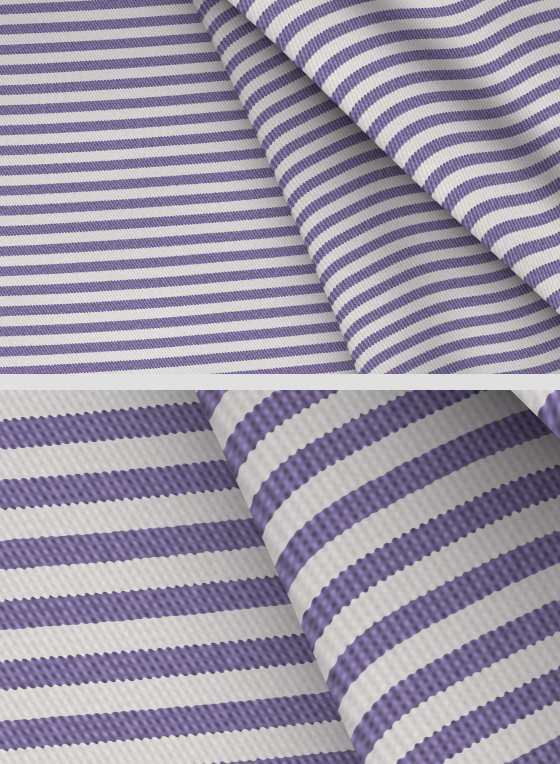
Top: the whole. Bottom: its middle third, enlarged.
This texture is drawn by a Shadertoy shader. Its source:

```glsl
const vec3 CREAM = vec3(0.868, 0.858, 0.848);
const vec3 PURPLE = vec3(0.500, 0.448, 0.615);
const vec3 SHADOW_TINT = vec3(0.96, 0.94, 1.0);
const float STRIPE_DUTY = 0.48;      // purple share of one repeat
const float FLAT_PERIOD = 0.0538;    // repeat height on each layer
const float MIDDLE_PERIOD = 0.051;
const float UPPER_PERIOD = 0.048;
const float THREAD_SIZE = 0.0080;
const float WEAVE_DEPTH = 0.27;
const float SLUB_DEPTH = 0.20;
const float EDGE_FRAY = 0.022;
const float TAU = 6.2831853;

vec2 hashGradient(vec2 cell) {
    float angle = TAU * fract(sin(dot(cell, vec2(127.1, 311.7))) * 43758.5);
    return vec2(cos(angle), sin(angle));
}

float gradientNoise(vec2 p) {
    vec2 i = floor(p), f = p - i;
    vec2 w = f * f * f * (f * (f * 6.0 - 15.0) + 10.0);
    vec2 e = vec2(1.0, 0.0);
    float a = dot(hashGradient(i), f);
    float b = dot(hashGradient(i + e.xy), f - e.xy);
    float c = dot(hashGradient(i + e.yx), f - e.yx);
    float d = dot(hashGradient(i + e.xx), f - e.xx);
    return mix(mix(a, b, w.x), mix(c, d, w.x), w.y);
}

float bump(float x, float center, float width) {
    float t = (x - center) / width;
    return exp(-t * t);
}

// Rise of a stripe as it wraps over a fold and levels out
float wrapCurve(float d, float rise, float width, float slope) {
    return rise * (1.0 - exp(-max(d, 0.0) / width)) + slope * d;
}

// Striped woven cloth; purple is centred on whole values of phase
vec3 cloth(float phase, vec2 thread, float light) {
    vec2 t = TAU * thread / THREAD_SIZE;
    float diagonal = t.x + 0.6 * t.y;
    float visible = 1.0 - smoothstep(2.5, 5.5, fwidth(diagonal));
    float weave = sin(diagonal) * (0.65 + 0.35 * sin(t.y)) * visible;

    float aa = max(fwidth(phase), 0.001) * 0.7;
    float fray = EDGE_FRAY * (weave + gradientNoise(thread * 150.0));
    float offset = abs(fract(phase + 0.5) - 0.5) + fray;
    float stripe = 1.0 - smoothstep(-aa, aa, offset - 0.5 * STRIPE_DUTY);

    float slub = gradientNoise(thread * vec2(90.0, 200.0));
    float relief = (weave * WEAVE_DEPTH + slub * SLUB_DEPTH) * mix(0.2, 1.0, stripe);
    vec3 tint = mix(SHADOW_TINT, vec3(1.0), clamp(light, 0.0, 1.0));
    return mix(CREAM, PURPLE, stripe) * tint * (1.0 + relief) * light;
}

void mainImage(out vec4 fragColor, in vec2 fragCoord) {
    vec2 p = fragCoord / iResolution.y;
    float pixel = 1.0 / iResolution.y;
    float drift = gradientNoise(p * 4.0);

    // Horizontal distances to the right of the two fold edges
    float middle = p.x - (0.957 - 0.39 * p.y - 0.055 * p.y * p.y);
    float upper = p.x - (0.605 + (1.0 - p.y) / 0.95) - 0.006 * sin(9.0 * p.y);

    // Flat sheet, its stripes lifting slightly towards the fold
    float flatY = p.y - 0.04 * p.x - 0.04 * p.x * p.x + 0.002 * drift;
    float flatLight = 0.99 - 0.10 * p.y * p.y
                    - 0.30 * exp(min(middle, 0.0) / 0.06) + 0.03 * drift;
    vec3 color = cloth(flatY / FLAT_PERIOD - 0.10, vec2(p.x, flatY), flatLight);

    // Middle fold, shaded by the upper one
    float middleY = p.y - wrapCurve(middle, 0.06, 0.06, 0.25)
                  + 0.008 * sin(16.0 * middle) + 0.004 * drift;
    float middleLight = 0.96 - 0.14 * exp(-max(middle, 0.0) / 0.012)
                      - 0.12 * bump(middle, 0.24, 0.09)
                      - 0.50 * exp(min(upper, 0.0) / 0.10) + 0.06 * drift;
    vec3 middleColor = cloth(middleY / MIDDLE_PERIOD + 0.25, vec2(p.x, middleY), middleLight);
    color = mix(color, middleColor, smoothstep(-pixel, pixel, middle));

    // Upper fold with a valley behind its crest
    float valley = bump(p.x + 0.45 * p.y, 1.65, 0.13);
    float upperY = p.y - wrapCurve(upper, 0.067, 0.14, 0.20)
                 + 0.030 * valley + 0.005 * drift;
    float upperLight = 0.98 - 0.16 * exp(-max(upper, 0.0) / 0.016)
                     - 0.30 * bump(upper, 0.38, 0.09)
                     - 0.10 * smoothstep(0.45, 0.9, upper) + 0.07 * drift;
    vec3 upperColor = cloth(upperY / UPPER_PERIOD - 0.17, vec2(p.x, upperY), upperLight);
    color = mix(color, upperColor, smoothstep(-pixel, pixel, upper));

    fragColor = vec4(clamp(color, 0.0, 1.0), 1.0);
}
```
